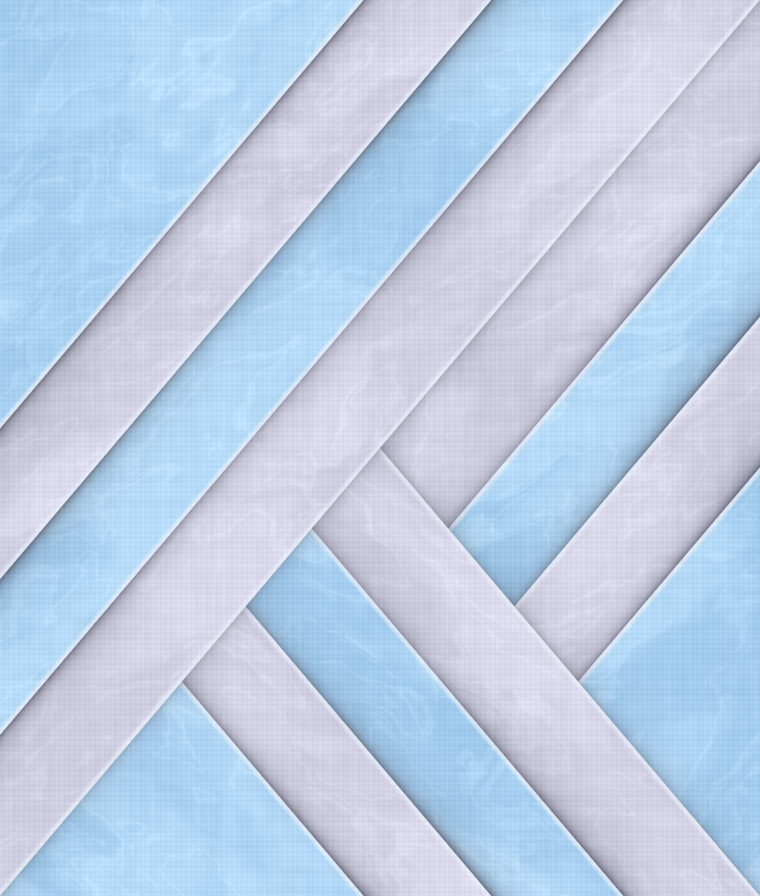
A Shadertoy shader for this background:

```glsl
// Overlapping linen sheets cut along both canvas diagonals, in lavender and blue.
// Three wings of parallel sheets are painted back to front; every sheet casts a
// shadow on those below it and carries a pale bevel. Warped noise adds the veins.

#define LAVENDER_DARK  vec3(0.790, 0.788, 0.865)
#define LAVENDER_LIGHT vec3(0.885, 0.880, 0.955)
#define BLUE_DARK      vec3(0.615, 0.785, 0.925)
#define BLUE_LIGHT     vec3(0.745, 0.880, 0.985)
#define BEVEL_COLOR    vec3(0.900, 0.925, 0.965)
#define SHADOW_COLOR   vec3(0.270, 0.280, 0.340)
#define BEVEL_WIDTH    0.011
#define SHADOW_CORE    0.007
#define SHADOW_SPREAD  0.028
#define THREADS        150.0
#define WEAVE_DEPTH    0.022

float hash(vec2 p) {
    p = fract(p * vec2(0.1031, 0.1030));
    p += dot(p, p.yx + 33.33);
    return fract((p.x + p.y) * p.x * 7.13);
}

float noise(vec2 p) {
    vec2 cell = floor(p), f = fract(p);
    f = f * f * (3.0 - 2.0 * f);
    float low = mix(hash(cell), hash(cell + vec2(1, 0)), f.x);
    float high = mix(hash(cell + vec2(0, 1)), hash(cell + vec2(1, 1)), f.x);
    return mix(low, high, f.y);
}

float fbm(vec2 p) {
    float sum = 0.0, amp = 0.5;
    for (int i = 0; i < 4; i++) {
        sum += amp * noise(p);
        p = mat2(1.6, 1.2, -1.2, 1.6) * p + 7.3;
        amp *= 0.5;
    }
    return sum / 0.9375;
}

// Cloudy patches with thin pale veins, stretched along the rising diagonal
float marble(vec2 p) {
    vec2 along = normalize(vec2(0.78, 0.62));
    vec2 q = vec2(dot(p, along) * 6.0, dot(p, vec2(-along.y, along.x)) * 13.0) + 20.0;
    vec2 warp = vec2(fbm(q + 3.1), fbm(q + 11.7)) - 0.5;
    float clouds = smoothstep(0.30, 0.70, fbm(q * 0.7 + warp * 1.5));
    float veins = 1.0 - smoothstep(0.0, 0.045, abs(fbm(q * 1.3 + warp * 3.0) - 0.5));
    return clamp(0.15 + 0.60 * clouds + 0.30 * veins, 0.0, 1.0);
}

// Crossed threads with uneven thickness
float weave(vec2 p) {
    vec2 thread = p * THREADS;
    vec2 wave = sin(6.2832 * thread);
    float slubs = noise(thread * vec2(0.12, 1.0)) + noise(thread * vec2(1.0, 0.12)) - 1.0;
    return WEAVE_DEPTH * (0.5 * (wave.x + wave.y) + slubs);
}

// Sheets alternate between the two colours, counted from the diagonal outward
vec3 sheetColor(int index, float tone) {
    return index % 2 == 0 ? mix(LAVENDER_DARK, LAVENDER_LIGHT, tone)
                          : mix(BLUE_DARK, BLUE_LIGHT, tone);
}

// Offset of a sheet's edge from the diagonal
float sheetEdge(int index) {
    float n = float(index);
    return n * (0.1825 - 0.0029 * n);
}

// Lay a sheet filling k > 0 over the colour below, with shadow and bevel
vec3 laySheet(vec3 below, vec3 sheet, float k, float blur, float depth) {
    float gap = max(-k, 0.0);
    float shade = 0.34 * exp(-gap / SHADOW_CORE) + 0.24 * exp(-gap / SHADOW_SPREAD);
    below = mix(below, SHADOW_COLOR, shade * depth);
    float bevel = 0.8 * (1.0 - smoothstep(0.3, 1.0, max(k, 0.0) / BEVEL_WIDTH));
    sheet = mix(sheet, BEVEL_COLOR, bevel);
    return mix(below, sheet, smoothstep(-blur, blur, k));
}

// Stack the outer sheets of one wing over its innermost sheet
vec3 wing(float k, float tone, float blur, float depth) {
    vec3 color = sheetColor(0, tone);
    for (int i = 1; i < 4; i++)
        color = laySheet(color, sheetColor(i, tone), k - sheetEdge(i), blur, depth);
    return color;
}

void mainImage(out vec4 fragColor, in vec2 fragCoord) {
    vec2 uv = fragCoord / iResolution.xy;
    float aspect = iResolution.y / iResolution.x;
    vec2 p = vec2(uv.x, uv.y * aspect);
    float blur = 0.8 * length(1.0 / iResolution.xy);

    // Signed offsets from the two diagonals
    float rising = uv.y - uv.x;
    float falling = 1.0 - uv.x - uv.y;

    // Shadows deepen toward the border
    vec2 fromCenter = abs(uv - 0.5);
    float border = smoothstep(0.15, 0.5, max(fromCenter.x, fromCenter.y));
    float depth = mix(0.75, 1.3, border);

    // Veins follow each wing's own direction
    float tone = marble(p);
    float mirroredTone = marble(vec2(1.0 - p.x, p.y));

    // Right wing, then lower wing, then upper wing on top
    vec3 color = wing(-rising, tone, blur, depth);
    vec3 lower = wing(falling, mirroredTone, blur, depth);
    color = laySheet(color, lower, falling, blur, 0.6);
    vec3 upper = wing(rising, tone, blur, depth);
    color = laySheet(color, upper, rising, blur, 0.5);

    fragColor = vec4(clamp(color + weave(p), 0.0, 1.0), 1.0);
}
```
